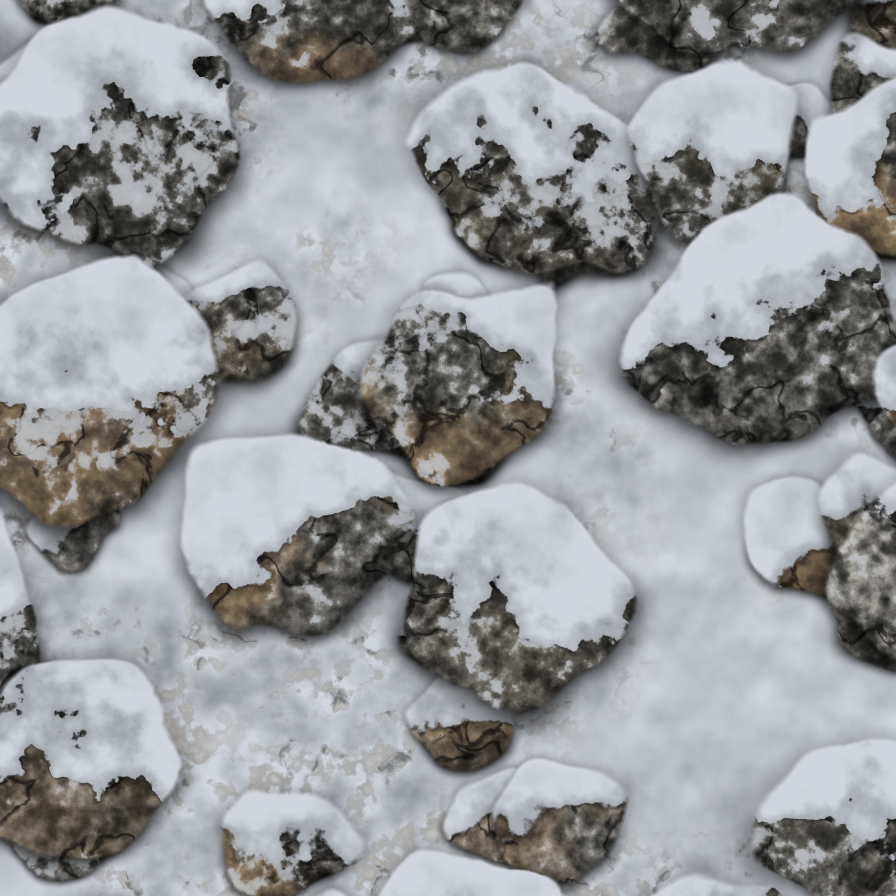
Reproduce this texture procedurally as a Shadertoy shader.

```glsl
const float TAU = 6.2831853;
const vec3 SNOW_LIT = vec3(0.80, 0.82, 0.85);
const vec3 SNOW_SHADE = vec3(0.50, 0.52, 0.54);
const vec3 STONE_DARK = vec3(0.20, 0.20, 0.19);
const vec3 STONE_PALE = vec3(0.53, 0.52, 0.50);
const vec3 STONE_WARM = vec3(0.55, 0.47, 0.37);

// Noise values shared by every surface at one point
struct Grain { float coarse; float fine; float grit; float crack; };

float hash(vec2 p) {
    vec3 q = fract(p.xyx * 0.1031);
    q += dot(q, q.yzx + 33.33);
    return fract((q.x + q.y) * q.z);
}

float noise(vec2 p) {
    vec2 i = floor(p), f = fract(p);
    f = f * f * (3.0 - 2.0 * f);
    float low = mix(hash(i), hash(i + vec2(1, 0)), f.x);
    float high = mix(hash(i + vec2(0, 1)), hash(i + vec2(1, 1)), f.x);
    return mix(low, high, f.y);
}

float fbm(vec2 p) {
    float sum = 0.0, weight = 0.516;
    for (int i = 0; i < 5; i++) {
        sum += weight * noise(p);
        p = mat2(1.6, 1.2, -1.2, 1.6) * p + 7.3;
        weight *= 0.5;
    }
    return sum;
}

mat2 rotation(float angle) {
    float c = cos(angle), s = sin(angle);
    return mat2(c, s, -s, c);
}

// Rounded polygon: xy = outward facing, z = gauge (1 on the outline)
vec3 boulder(vec2 q, vec2 id) {
    vec2 facing = vec2(0);
    float sum = 0.0;
    for (float k = 0.0; k < 7.0; k++) {
        float angle = (k + 0.7 * hash(id + k * 3.1)) * TAU / 7.0;
        vec2 dir = vec2(cos(angle), sin(angle));
        float reach = mix(0.78, 1.1, hash(id + k * 5.7 + 40.0));
        float push = pow(max(dot(q, dir) / reach, 0.0), 9.0);
        sum += push;
        facing += push * dir;
    }
    return vec3(facing / max(sum, 1e-6), pow(sum, 1.0 / 9.0));
}

vec3 snow(float level) {
    return mix(SNOW_SHADE, SNOW_LIT, clamp(level, 0.0, 1.05));
}

vec3 stone(Grain g, float warmth) {
    vec3 col = mix(STONE_DARK, STONE_PALE, smoothstep(0.3, 0.66, 0.6 * g.fine + 0.4 * g.grit));
    col = mix(col, STONE_WARM * (0.55 + 0.9 * g.fine), warmth * smoothstep(0.38, 0.6, g.coarse));
    col *= mix(0.4, 1.0, smoothstep(0.0, 0.045, g.crack));
    return col * (0.5 + g.grit);
}

// Drifts with rough, dirty patches
vec3 ground(vec2 uv, Grain g) {
    float relief = fbm(uv * 6.0) - fbm((uv + vec2(-0.006, 0.02)) * 6.0);
    float rough = smoothstep(0.46, 0.62, fbm(uv * 4.0 + 19.0));
    float level = 0.82 + 1.8 * relief + mix(0.4, 1.6, rough) * (g.fine - 0.5);
    float dirt = rough * smoothstep(0.5, 0.64, 0.55 * g.fine + 0.45 * g.grit);
    return mix(snow(level), stone(g, 0.1), 0.6 * dirt);
}

// One jittered grid of capped boulders, painted from back to front
vec3 scatter(vec3 col, vec2 uv, Grain g, float cells, float seed, float share) {
    vec2 bend = vec2(g.coarse, noise(uv * 17.0 + 31.0)) - 0.5;
    vec2 p = (uv + 0.03 * bend) * cells + 0.05 * (g.fine - 0.5);
    for (int j = 1; j >= -1; j--)
    for (int i = -1; i <= 1; i++) {
        vec2 cell = floor(uv * cells) + vec2(i, j);
        vec2 id = cell + seed;
        float crowd = share * mix(0.7, 1.15, smoothstep(0.1, 0.9, dot(cell / cells, vec2(0.7, 0.4))));
        if (hash(id + 17.0) > crowd) continue;

        vec2 centre = cell + 0.5 + 0.5 * (vec2(hash(id), hash(id + 71.0)) - 0.5);
        float radius = mix(0.45, 0.74, hash(id + 5.0));
        vec2 v = (p - centre) / radius;
        if (dot(v, v) > 3.6) continue;
        mat2 turn = rotation(1.6 * (hash(id + 23.0) - 0.5));
        vec3 shape = boulder((turn * v) * vec2(1.0, mix(1.0, 1.35, hash(id + 29.0))), id);
        vec2 facing = shape.xy * turn;
        float bulge = shape.z * shape.z;

        // Contact shadow
        float under = 1.0 - smoothstep(-0.7, 0.3, v.y);
        float near = 1.0 - smoothstep(0.95, 1.3, shape.z);
        col *= 1.0 - near * near * mix(0.2, 0.72, under);

        // Bare stone, dark below and under the snow lip
        float slope = 0.9 * (hash(id + 37.0) - 0.5);
        float cap = v.y - mix(-0.25, 0.35, hash(id + 43.0)) - slope * v.x
                  + 1.3 * (g.coarse - 0.5) + 0.9 * (g.fine - 0.5);
        float warmth = smoothstep(0.35, 0.9, hash(id + 53.0));
        vec3 rock = stone(g, warmth) * (1.0 + 0.42 * bulge * dot(facing, vec2(-0.3, 0.9)));
        rock *= 1.0 - 0.4 * smoothstep(-0.16, 0.0, cap);

        // Wind-blown dusting, then the thick cap
        float cling = 0.55 * g.fine + 0.45 * g.grit + 0.1 * facing.y * bulge
                    + 0.14 * (hash(id + 61.0) - 0.5);
        rock = mix(rock, snow(0.35 + g.fine * 0.6), 0.8 * smoothstep(0.54, 0.64, cling));
        float level = 0.55 + 0.42 * smoothstep(0.0, 0.4, cap) + 0.7 * (g.fine - 0.5)
                    + 0.22 * bulge * bulge * dot(facing, vec2(-0.3, 0.5));
        float blur = 0.006 * cells;
        vec3 body = mix(rock, snow(level), smoothstep(-blur, blur, cap));
        float edge = 0.004 * cells / radius;
        col = mix(col, body, 1.0 - smoothstep(1.0 - edge, 1.0 + edge, shape.z));
    }
    return col;
}

void mainImage(out vec4 fragColor, in vec2 fragCoord) {
    vec2 uv = fragCoord / iResolution.y;
    float veins = fbm(uv * 15.0 + 0.4 * noise(uv * 40.0) + 53.0);
    Grain g = Grain(fbm(uv * 8.0 + 3.0), fbm(uv * 27.0 + 11.0), fbm(uv * 85.0 + 27.0), abs(veins - 0.5));
    vec3 col = ground(uv, g);
    col = scatter(col, uv, g, 8.5, 130.0, 0.4);
    col = scatter(col, uv, g, 4.3, 211.0, 0.8);
    fragColor = vec4(col, 1.0);
}
```
